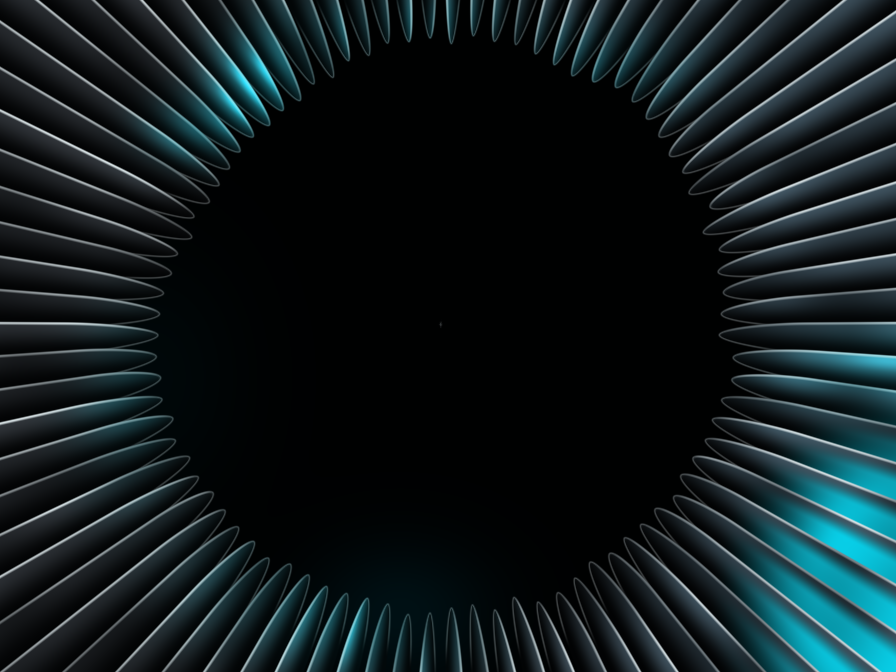
This background is drawn by a WebGL 1 fragment shader. Its source:

```glsl
precision highp float;

uniform vec2 u_resolution;

const float PI = 3.14159265;
const float BLADES_PER_SIDE = 42.0;
const vec3 CYAN = vec3(0.03, 0.82, 0.92);

float hash(vec2 p) {
  vec3 q = fract(p.xyx * vec3(0.1031, 0.1030, 0.0973));
  q += dot(q, q.yzx + 33.33);
  return fract((q.x + q.y) * q.z);
}

// Smooth variation along one blade
float streak(float id, float along) {
  float cell = floor(along);
  float f = smoothstep(0.0, 1.0, along - cell);
  return mix(hash(vec2(id, cell)), hash(vec2(id, cell + 1.0)), f);
}

float glow(vec2 p, vec2 center, vec2 size) {
  vec2 d = (p - center) / size;
  return exp(-dot(d, d));
}

// Soft teal light falling on the ring
float tealLight(vec2 p) {
  float light = 0.55 * glow(p, vec2(-0.27, 0.36), vec2(0.07, 0.08));
  light += 0.40 * glow(p, vec2(-0.37, 0.29), vec2(0.07, 0.05));
  light += 0.25 * glow(p, vec2(-0.14, 0.44), vec2(0.12, 0.07));
  light += 0.22 * glow(p, vec2(-0.46, -0.13), vec2(0.08, 0.13));
  light += 0.38 * glow(p, vec2(-0.09, -0.46), vec2(0.13, 0.09));
  light += 0.20 * glow(p, vec2(-0.27, -0.39), vec2(0.13, 0.10));
  light += 0.30 * glow(p, vec2(0.25, 0.38), vec2(0.13, 0.07));
  light += 0.20 * glow(p, vec2(0.03, 0.46), vec2(0.10, 0.06));
  light += 0.40 * glow(p, vec2(0.66, -0.07), vec2(0.14, 0.06));
  return light;
}

void main() {
  vec2 p = (gl_FragCoord.xy - vec2(0.492, 0.517) * u_resolution) / u_resolution.y;
  float pixel = 1.0 / u_resolution.y;
  float r = length(p);
  float side = p.x < 0.0 ? -1.0 : 1.0;
  float cellPos = (atan(p.y, abs(p.x)) / PI + 0.5) * BLADES_PER_SIDE;
  float cellWidth = r * PI / BLADES_PER_SIDE;
  float rightness = smoothstep(-0.25, 0.45, p.x);

  float teal = tealLight(p);
  float flood = smoothstep(0.22, 0.75, glow(p, vec2(0.70, -0.41), vec2(0.25, 0.27)));

  // Dark opening with a faint haze
  vec3 color = vec3(0.0, 0.004, 0.005);
  color += vec3(0.0, 0.06, 0.075) * glow(p, vec2(-0.06, -0.43), vec2(0.13, 0.10));
  color += vec3(0.0, 0.025, 0.03) * glow(p, vec2(-0.43, -0.08), vec2(0.13, 0.18));
  color = mix(color, CYAN, flood * smoothstep(0.43, 0.55, r));

  // Overlapping blades, painted from the upper neighbour downwards
  for (int k = 0; k < 3; k++) {
    float id = floor(cellPos) + 1.0 - float(k);
    float seed = id + (side > 0.0 ? 71.0 : 11.0);
    float angle = ((id + 0.5) / BLADES_PER_SIDE - 0.5) * PI;
    vec2 axis = vec2(side * cos(angle), sin(angle));

    // Blade outline: a long elliptic tip that runs into a straight body
    float tip = 0.426 - 0.032 * smoothstep(0.7, 1.0, dot(axis, vec2(-0.77, 0.64)));
    tip += (hash(vec2(seed, 3.0)) - 0.5) * mix(0.012, 0.028, rightness);
    float tipLength = mix(0.09, 0.14, hash(vec2(seed, 9.0)));
    float halfWidth = cellWidth * mix(0.33, 0.58, smoothstep(0.0, 0.75, cos(angle)));
    float across = (cellPos - id - 0.5) * cellWidth;
    vec2 e = vec2(across / halfWidth, max(1.0 - (r - tip) / tipLength, 0.0));
    float q = length(e);
    float slope = length(e / vec2(halfWidth, tipLength)) / max(q, 0.001);
    float d = (q - 1.0) / max(slope, 1.0);
    float mask = smoothstep(pixel, -pixel, d);

    // Grey metal, fading to black on the shaded side
    float grain = streak(seed, r * 8.0 + 5.0 * hash(vec2(seed, 1.0)));
    float shade = smoothstep(-0.75, 0.95, e.x);
    float level = mix(0.16, 0.27, rightness) * (0.55 + 0.8 * grain);
    vec3 metal = mix(vec3(0.86, 0.92, 1.0), vec3(0.72, 0.94, 1.08), rightness);
    vec3 blade = vec3(0.008, 0.012, 0.015) + metal * level * shade;
    blade *= smoothstep(-0.03, 0.12, r - tip) * 0.6 + 0.4;

    // Coloured light on the body
    blade += CYAN * teal * (0.15 + 0.85 * shade) * (0.35 + 1.0 * grain);
    float spot = smoothstep(0.45, 0.8, grain) * smoothstep(0.1, 0.8, e.x);
    blade += vec3(0.1, 0.7, 0.8) * spot * smoothstep(0.25, 0.7, teal);
    float litSide = smoothstep(0.85, 0.0, e.x) * (0.7 + 0.3 * grain);
    blade = mix(blade, CYAN, flood * litSide);

    // Thin bright rim along the upper edge, dimmer around the tip
    float rim = smoothstep(-0.0055, -0.0015, d) * smoothstep(-0.3, 0.65, e.x);
    float outline = smoothstep(-0.004, -0.001, d) * smoothstep(0.15, 0.6, e.y);
    float shine = (0.4 + 0.6 * grain) * mix(0.6, 1.0, smoothstep(0.0, 0.15, r - tip));
    vec3 rimColor = mix(vec3(0.86, 0.9, 0.91), vec3(0.3, 0.85, 0.9), min(teal, 0.8));
    blade = mix(blade, rimColor, max(rim * shine, outline * 0.28));

    color = mix(color, blade, mask);
  }

  gl_FragColor = vec4(color, 1.0);
}
```
